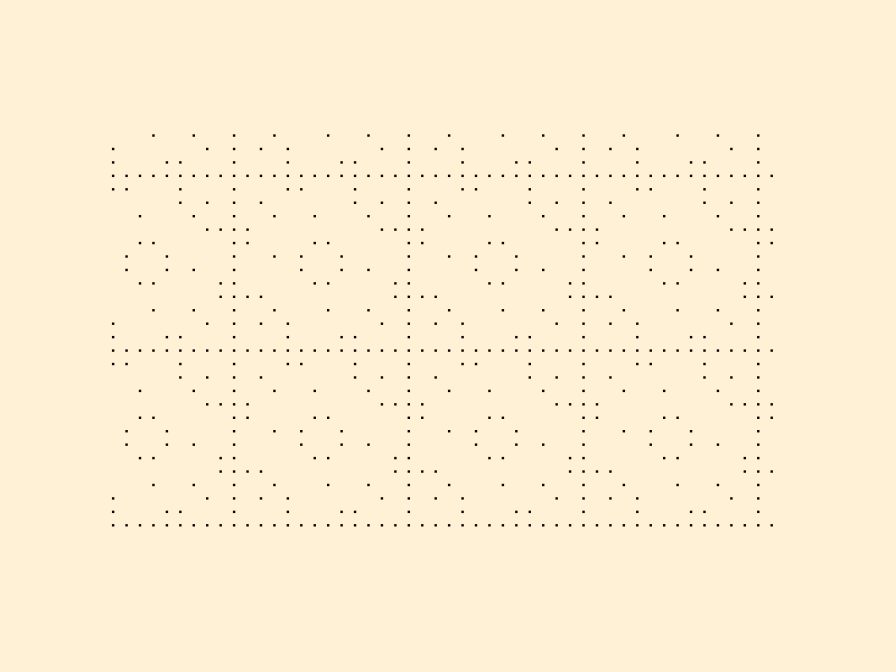
Give the GLSL for this pattern, as a Shadertoy shader.

```glsl
const vec3 PAPER = vec3(1.00, 0.945, 0.84);
const vec3 INK = vec3(0.06, 0.01, 0.00);
const vec2 GRID_SIZE = vec2(50.0, 30.0);
const float PITCH = 0.02;         // dot spacing, in canvas heights
const float DOT_HALF = 0.09;      // half width of a dot, in pitches
const float DOT_CENTER = 0.085;   // dot offset from its cell corner
const int MODULUS = 13;           // dots per repeat, across and down
const ivec2 AXIS_SHIFT = ivec2(4, 10);

// Product residues that carry a dot; zero draws the straight axes.
bool hasDot(ivec2 cell, int modulus) {
    ivec2 k = cell + AXIS_SHIFT;
    int residue = (k.x * k.y) % modulus;
    return residue == 0 || residue == 4 || residue == 5 || residue == 9;
}

bool insideGrid(vec2 cell, vec2 size) {
    return all(greaterThanEqual(cell, vec2(0.0))) && all(lessThan(cell, size));
}

// Share of a pixel covered by a centred square.
float squareCoverage(vec2 offset, float halfSize, float pixel) {
    vec2 lo = max(offset - 0.5 * pixel, vec2(-halfSize));
    vec2 hi = min(offset + 0.5 * pixel, vec2(halfSize));
    vec2 span = max(hi - lo, 0.0) / pixel;
    return span.x * span.y;
}

void mainImage(out vec4 fragColor, in vec2 fragCoord) {
    // Centred grid, rows counted from the top
    vec2 uv = (fragCoord - 0.5 * iResolution.xy) / iResolution.y;
    vec2 grid = vec2(uv.x, -uv.y) / PITCH + 0.5 * GRID_SIZE - DOT_CENTER;
    vec2 cell = floor(grid + 0.5);
    float pixel = 1.0 / (PITCH * iResolution.y);

    // Square dots, antialiased by area
    float ink = 0.0;
    if (insideGrid(cell, GRID_SIZE) && hasDot(ivec2(cell), MODULUS)) {
        ink = squareCoverage(grid - cell, DOT_HALF, pixel);
    }
    fragColor = vec4(mix(PAPER, INK, ink), 1.0);
}
```
